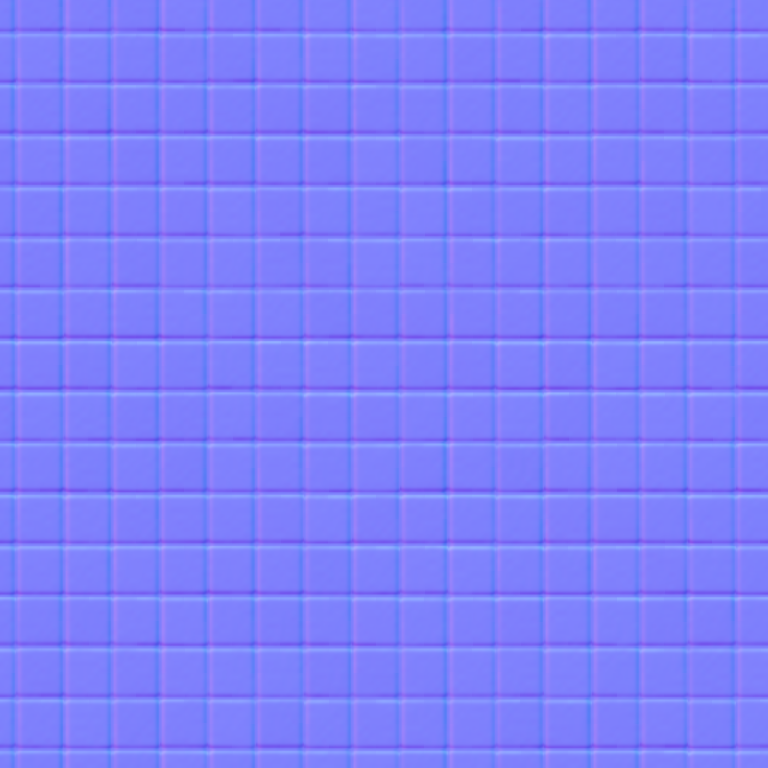
Give the GLSL for this texture map, as a WebGL 1 fragment shader.

```glsl
precision highp float;

uniform vec2 u_resolution;

// Layout, in tile units unless noted
const vec2 TILES = vec2(16.0, 15.0);       // repeats across the canvas
const vec2 JOINT_OFFSET = vec2(0.338, 0.362);
const vec2 HALF_SIZE = vec2(0.44, 0.449);
const float CORNER_ROUND = 0.02;
const float CORNER_REACH = 0.1;
const vec2 BEVEL_WIDTH = vec2(0.055, 0.047);
const vec2 JOINT_SOFTNESS = vec2(0.05, 0.045);
const float TAIL_WIDTH = 0.12;
const float TAIL_STRENGTH = 0.32;

// Variation
const float POSITION_JITTER = 0.026;
const float EDGE_VARIATION = 0.4;
const float LINE_VARIATION = 0.4;
const float TILT = 0.14;
const vec2 GRAIN_CELLS = vec2(128.0, 120.0);
const float GRAIN_RELIEF = 0.16;
const float EDGE_WEAR = 0.35;

// Flat colour and the shift given by each facing
const vec3 FLAT_COLOR = vec3(0.496, 0.502, 0.99);
const vec3 FACE_UP = vec3(0.045, 0.1, 0.01);
const vec3 FACE_DOWN = vec3(-0.03, -0.105, -0.038);
const vec3 FACE_RIGHT = vec3(-0.088, -0.004, -0.016);
const vec3 FACE_LEFT = vec3(0.068, 0.008, -0.004);

float hash(vec2 p) {
  return fract(sin(dot(p, vec2(12.9898, 78.233))) * 43758.5453);
}

vec2 hash2(vec2 p) {
  return vec2(hash(p), hash(p + vec2(37.0, 17.0)));
}

// Value noise that wraps after the given number of cells
float wrapNoise(vec2 uv, vec2 cells) {
  vec2 p = uv * cells;
  vec2 i = floor(p);
  vec2 f = fract(p);
  f = f * f * (3.0 - 2.0 * f);
  vec2 a = mod(i, cells);
  vec2 b = mod(i + 1.0, cells);
  return mix(mix(hash(a), hash(vec2(b.x, a.y)), f.x),
             mix(hash(vec2(a.x, b.y)), hash(b), f.x), f.y);
}

// Slope of the fine surface grain
vec2 grainSlope(vec2 uv) {
  vec2 stepSize = 0.5 / GRAIN_CELLS;
  float here = wrapNoise(uv, GRAIN_CELLS);
  float right = wrapNoise(uv + vec2(stepSize.x, 0.0), GRAIN_CELLS);
  float up = wrapNoise(uv + vec2(0.0, stepSize.y), GRAIN_CELLS);
  return vec2(here - right, here - up);
}

// Outward slope of one raised, rounded tile
vec2 tileSlope(vec2 local, vec2 id) {
  vec2 p = local + (hash2(id) - 0.5) * POSITION_JITTER;
  vec2 side = sign(p);
  vec2 inset = 0.5 - abs(p);

  // Bevel along each edge, drawn inwards near the corners
  vec2 corner = 1.0 - smoothstep(0.0, CORNER_REACH, inset.yx);
  vec2 edge = (abs(p) - HALF_SIZE + CORNER_ROUND * corner) / BEVEL_WIDTH;
  vec2 bevel = exp(-edge * edge);

  // Soft fall towards the edge
  vec2 tail = exp(-inset / TAIL_WIDTH) * TAIL_STRENGTH;

  // Slopes vanish in the middle of the joint
  vec2 joint = smoothstep(vec2(0.0), JOINT_SOFTNESS, 0.5 - abs(local));

  // Whole joints differ, and so do single edges
  vec2 line = mod(id + step(0.0, side), TILES);
  vec2 lineHash = vec2(hash(vec2(line.x, 29.0)), hash(vec2(3.0, line.y)));
  vec2 strength = 1.0 + (lineHash - 0.5) * LINE_VARIATION
    + (hash2(id + side * 0.25 + 5.0) - 0.5) * EDGE_VARIATION;

  vec2 tilt = (hash2(id + 61.0) - 0.5) * TILT;
  return side * (bevel + tail) * joint * strength + tilt * joint.x * joint.y;
}

vec3 shadeSlope(vec2 s) {
  return FLAT_COLOR
    + FACE_RIGHT * max(s.x, 0.0) + FACE_LEFT * max(-s.x, 0.0)
    + FACE_UP * max(s.y, 0.0) + FACE_DOWN * max(-s.y, 0.0);
}

void main() {
  vec2 uv = gl_FragCoord.xy / u_resolution;
  vec2 grid = uv * TILES - JOINT_OFFSET;
  vec2 id = mod(floor(grid), TILES);

  vec2 slope = tileSlope(fract(grid) - 0.5, id);

  // Wear along the edges and grain on the faces
  float wear = wrapNoise(uv, TILES * 3.0) - 0.5;
  slope *= 1.0 + wear * EDGE_WEAR;
  slope += grainSlope(uv) * GRAIN_RELIEF;

  gl_FragColor = vec4(clamp(shadeSlope(slope), 0.0, 1.0), 1.0);
}
```
